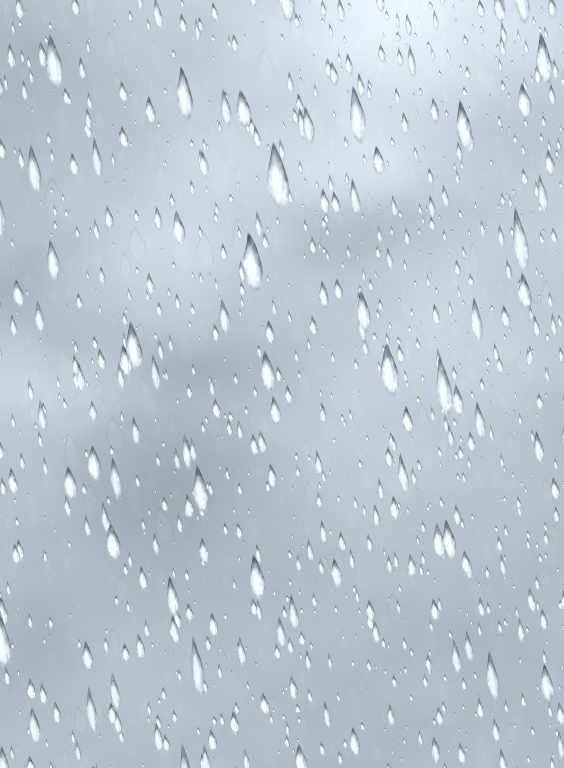
Reproduce this texture procedurally as a WebGL 2 fragment shader.

```glsl
#version 300 es
precision highp float;
// Raindrops on a window before a pale, blurred, cloudy sky.
// Jittered grids scatter slanted teardrops in several sizes, each shaded with
// a dark cap and white core; faint outlines suggest a second pane behind.
uniform vec2 u_resolution;
out vec4 fragColor;

const float SLANT = 0.13;

vec3 hash3(vec2 p) {
    vec3 q = fract(p.xyx * vec3(0.1031, 0.1030, 0.0973));
    q += dot(q, q.yxz + 33.33);
    return fract((q.xxy + q.yzz) * q.zyx);
}

float noise(vec2 p) {
    vec2 cell = floor(p), f = fract(p);
    f = f * f * (3.0 - 2.0 * f);
    float low = mix(hash3(cell).x, hash3(cell + vec2(1, 0)).x, f.x);
    float high = mix(hash3(cell + vec2(0, 1)).x, hash3(cell + vec2(1, 1)).x, f.x);
    return mix(low, high, f.y);
}

float fbm(vec2 p) {
    float sum = 0.0, amp = 0.5;
    for (int i = 0; i < 4; i++) {
        sum += amp * noise(p);
        p = p * 2.03 + 17.3;
        amp *= 0.5;
    }
    return sum;
}

float glow(vec2 p, vec2 centre, vec2 radius) {
    vec2 d = (p - centre) / radius;
    return exp(-dot(d, d));
}

// Sky brightness; p runs from 0 to 1 on both axes
float skyTone(vec2 p) {
    vec2 q = p + 0.09 * (vec2(fbm(p * 4.0), fbm(p * 4.0 + 31.0)) - 0.47);
    float tone = 0.695 + 0.05 * smoothstep(0.2, 0.75, p.y);
    tone += 0.19 * glow(q, vec2(0.70, 1.0), vec2(0.26, 0.15));
    tone += 0.11 * glow(q, vec2(0.60, 0.78), vec2(0.26, 0.09));
    tone += 0.06 * glow(q, vec2(0.76, 0.56), vec2(0.26, 0.12));
    tone += 0.07 * glow(q, vec2(0.08, 0.49), vec2(0.24, 0.06));
    tone += 0.05 * glow(q, vec2(0.30, 0.66), vec2(0.16, 0.09));
    tone -= 0.08 * glow(q, vec2(0.0, 0.60), vec2(0.20, 0.06));
    tone -= 0.07 * glow(q, vec2(0.35, 0.54), vec2(0.18, 0.06));
    tone -= 0.08 * glow(q, vec2(0.66, 0.69), vec2(0.12, 0.04));
    tone -= 0.05 * glow(q, vec2(0.28, 0.40), vec2(0.18, 0.08));
    tone -= 0.05 * glow(q, vec2(0.02, 0.86), vec2(0.16, 0.14));
    return tone + 0.15 * (fbm(p * vec2(3.5, 7.0) + 5.0) - 0.47);
}

// Radius-like field of a teardrop: 1 on its outline, pointed at the top
float teardrop(vec2 p) {
    return length(vec2(p.x / (1.0 - 0.6 * smoothstep(-0.4, 1.1, p.y)), p.y));
}

// Brightness inside a drop, p in drop units
float dropTone(vec2 p, float field, float seed) {
    vec2 grain = p * vec2(2.3, 3.6) + seed * 57.0;
    float n = noise(grain) * 0.6 + noise(grain * 2.3) * 0.4;
    float cap = smoothstep(0.1, 1.0, p.y * 0.7 + field * 0.5 + p.x * 0.22);
    float tone = mix(0.87, 0.47, cap) + 0.42 * (n - 0.5);
    float core = length((p + vec2(0.12, 0.2)) * vec2(1.1, 0.8)) + 0.5 * (n - 0.5);
    tone = mix(tone, 1.0, 0.85 * (1.0 - smoothstep(0.28, 0.58, core)));
    return tone - 0.13 * smoothstep(0.75, 1.0, field);
}

// Draws one scattered size class over the given tone.
// heights: range of half heights; ghost: 1 for faint outlines, 0 for solid drops
float dropLayer(float tone, vec2 uv, vec2 cellSize, vec2 heights, float aspect,
                float density, float seed, float ghost) {
    float pixel = 1.0 / u_resolution.y;
    vec2 home = floor(uv / cellSize);
    for (int j = -1; j <= 1; j++)
    for (int i = -1; i <= 1; i++) {
        vec2 cell = home + vec2(i, j);
        vec3 place = hash3(cell + seed * 41.7 + 100.0);
        vec3 form = hash3(cell + seed * 73.1 + 300.0);
        if (place.z > density) continue;
        float tall = mix(heights.x, heights.y, form.x * form.x);
        float wide = tall * aspect * mix(0.75, 1.25, form.y);
        vec2 d = uv - (cell + place.xy) * cellSize;
        vec2 p = vec2(d.x + d.y * SLANT, d.y) / vec2(wide, tall);
        p.x += 0.16 * (noise(vec2(p.y * 1.6, form.z * 40.0)) - 0.5);
        float field = teardrop(p);
        float edge = (field - 1.0) * wide;
        float mask = 1.0 - smoothstep(-pixel, pixel, edge);
        float ring = glow(vec2(field), vec2(0.87), vec2(0.14)) * (0.6 + 0.4 * p.y);
        float faint = tone - ring * 0.075 * form.z + 0.012 * mask;
        float solid = mix(tone, dropTone(p, field, form.z), mask * mix(0.8, 1.0, form.y));
        tone = mix(solid, faint, ghost);
    }
    return tone;
}

void main() {
    vec2 uv = gl_FragCoord.xy / u_resolution.y;
    vec2 p = gl_FragCoord.xy / u_resolution;
    float tone = skyTone(p);
    float crowd = mix(0.65, 1.3, p.x);

    // Faint outlines, then solid drops from tiny to large
    tone = dropLayer(tone, uv, vec2(0.040, 0.052), vec2(0.011, 0.030), 0.46, 0.65, 1.0, 1.0);
    tone = dropLayer(tone, uv, vec2(0.022, 0.028), vec2(0.006, 0.012), 0.55, 0.40, 2.0, 1.0);
    tone = dropLayer(tone, uv, vec2(0.020, 0.025), vec2(0.002, 0.006), 0.48, 0.38 * crowd, 3.0, 0.0);
    tone = dropLayer(tone, uv, vec2(0.030, 0.038), vec2(0.007, 0.014), 0.36, 0.52 * crowd, 4.0, 0.0);
    tone = dropLayer(tone, uv, vec2(0.050, 0.064), vec2(0.013, 0.024), 0.34, 0.55, 5.0, 0.0);
    tone = dropLayer(tone, uv, vec2(0.110, 0.140), vec2(0.025, 0.044), 0.29, 0.75 - 0.3 * p.x, 6.0, 0.0);

    // Cool grey-blue tint
    fragColor = vec4(clamp(tone + vec3(0.0, 0.043, 0.092), 0.0, 1.0), 1.0);
}
```
